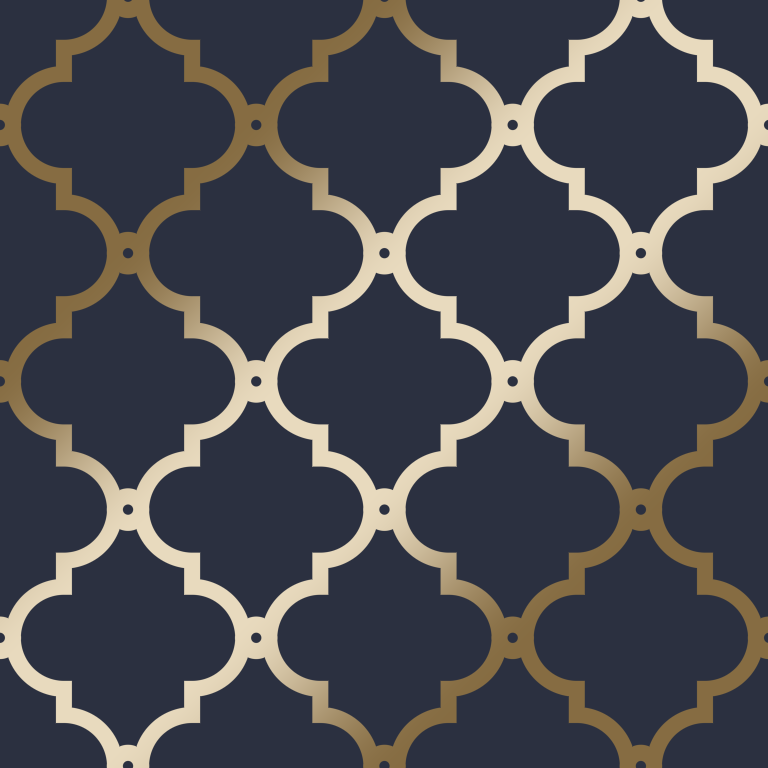
Give the GLSL for this pattern, as a Shadertoy shader.

```glsl
const float REPEATS = 2.995;                // tiles across the canvas
const vec2 CENTRE = vec2(0.5006, 0.5034);   // canvas position of one cell centre

// Lengths below are fractions of one tile
const float HALF_BAND = 0.0312;
const float LOBE_RADIUS = 0.199;            // to the middle of the band
const float NODE_RADIUS = 0.083;
const float HOLE_RADIUS = 0.0200;

const vec3 NAVY = vec3(0.170, 0.190, 0.250);
const vec3 DARK_GOLD = vec3(0.525, 0.425, 0.260);
const vec3 PALE_GOLD = vec3(0.910, 0.855, 0.745);

// Diagonal distance from the sheen's middle where it starts and stops fading
const float SHEEN_INNER = 0.06;
const float SHEEN_OUTER = 0.26;

float boxDistance(vec2 p, vec2 halfSize) {
    vec2 d = abs(p) - halfSize;
    return length(max(d, 0.0)) + min(max(d.x, d.y), 0.0);
}

// Rounded side lobe of a cell centred at the origin, cut off at the step
float lobeDistance(vec2 p) {
    float radius = length(vec2(max(p.x - 0.25, 0.0), p.y));
    float band = abs(radius - LOBE_RADIUS) - HALF_BAND;
    return max(band, 0.25 - HALF_BAND - p.x);
}

// Quatrefoil lattice; p is measured in tiles
float trellisDistance(vec2 p) {
    // Fold into one quadrant, with cells at two opposite corners
    vec2 q = abs(p - round(p));
    vec2 opposite = 0.5 - q;
    float lobes = min(lobeDistance(q), lobeDistance(opposite));

    // Upright step joining the two lobes
    float stepHalfHeight = 0.25 - (LOBE_RADIUS - HALF_BAND);
    float riser = boxDistance(q - 0.25, vec2(HALF_BAND, stepHalfHeight));

    // Pierced discs where neighbouring cells touch
    float node = min(length(q - vec2(0.5, 0.0)), length(q - vec2(0.0, 0.5)));
    float solid = min(min(lobes, riser), node - NODE_RADIUS);
    return max(solid, HOLE_RADIUS - node);
}

// Metallic sheen running from upper left to lower right
vec3 goldColour(vec2 uv) {
    float diagonal = 0.5 * (uv.x + 1.0 - uv.y);
    float fade = smoothstep(SHEEN_INNER, SHEEN_OUTER, abs(diagonal - 0.5));
    return mix(PALE_GOLD, DARK_GOLD, fade);
}

void mainImage(out vec4 fragColor, in vec2 fragCoord) {
    vec2 uv = fragCoord / iResolution.y;
    float edge = 0.7 * REPEATS / iResolution.y;

    float distanceToBand = trellisDistance((uv - CENTRE) * REPEATS);
    float coverage = 1.0 - smoothstep(-edge, edge, distanceToBand);
    fragColor = vec4(mix(NAVY, goldColour(uv), coverage), 1.0);
}
```
